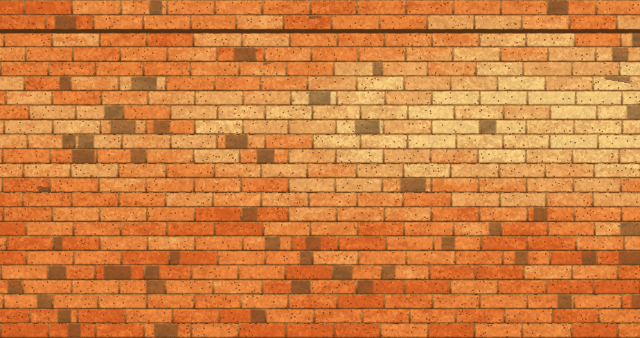
Give the GLSL for this texture, as a WebGL 2 fragment shader.

```glsl
#version 300 es
precision highp float;
// Sunlit weathered brick wall in running bond, with a projecting two-course ledge on top.
uniform vec2 u_resolution;
out vec4 fragColor;

// Lengths are fractions of the canvas height.
#define BRICK 0.1405
#define COURSE 0.04302
#define LEDGE_COURSE 0.0446
#define LEDGE_END 0.0965
#define JOINT 0.0024
#define CORNER 0.0035
#define WOBBLE 0.0009
#define EDGE_JITTER 0.05
#define BURNT_SHARE 0.15

const vec3 RED    = vec3(0.85, 0.39, 0.15);
const vec3 ORANGE = vec3(0.92, 0.52, 0.24);
const vec3 PEACH  = vec3(0.92, 0.65, 0.37);
const vec3 STRAW  = vec3(0.96, 0.79, 0.49);
const vec3 MORTAR = vec3(0.72, 0.50, 0.27);
const vec3 SHADOW = vec3(0.38, 0.21, 0.08);
const vec3 BURNT  = vec3(0.43, 0.29, 0.16);

float hash(vec2 p) {
    p = fract(p * vec2(0.1031, 0.1137));
    p += dot(p, p.yx + 33.33);
    return fract((p.x + p.y) * p.x * 97.3);
}

// Cellular noise: distance to the nearest point, and that point's random id.
vec2 cellular(vec2 p) {
    vec2 best = vec2(9.0, 0.0);
    for (int n = 0; n < 9; n++) {
        vec2 c = floor(p) + vec2(n % 3 - 1, n / 3 - 1);
        float d = distance(p, c + vec2(hash(c + 11.0), hash(c + 47.0)));
        if (d < best.x) best = vec2(d, hash(c + 83.0));
    }
    return best;
}

// Layered sines, roughly -1 to 1.
float waves(vec2 p) {
    float sum = 0.0, amp = 0.5;
    for (int i = 0; i < 4; i++) {
        sum += amp * sin(p.x + 1.7 * sin(p.y)) * cos(p.y - 0.6 * p.x);
        p = mat2(1.6, 1.2, -1.2, 1.6) * p + 2.3;
        amp *= 0.6;
    }
    return sum;
}

// Clay colour from red (0) to straw (1).
vec3 clay(float t) {
    vec3 c = mix(RED, ORANGE, smoothstep(0.0, 0.33, t));
    c = mix(c, PEACH, smoothstep(0.33, 0.62, t));
    return mix(c, STRAW, smoothstep(0.62, 0.95, t));
}

float bump(float x, float width) { return exp(-x * x / (width * width)); }

void main() {
    float px = 1.0 / u_resolution.y;
    vec2 uv = gl_FragCoord.xy / u_resolution;
    vec2 p = gl_FragCoord.xy * px;
    vec2 q = p + WOBBLE * vec2(waves(p * 90.0), waves(p.yx * 70.0 + 5.0));

    // Courses, counted downward; v is the position inside one.
    float depth = 1.0 - q.y;
    bool ledge = depth < LEDGE_END;
    float height = ledge ? LEDGE_COURSE : COURSE;
    float level = ledge ? clamp(depth / height, 0.0, 1.9999) : (depth - LEDGE_END) / height;
    float row = floor(level) + (ledge ? 0.0 : 2.0);
    float v = fract(level);

    // Bricks along the course, with uneven ends.
    float phase = 0.5 * mod(row + (ledge ? 1.0 : 0.0), 2.0) + 0.14 * (hash(vec2(row, 7.0)) - 0.3);
    float x = q.x / BRICK - phase + 40.0;
    float col = floor(x);
    if (x - col < EDGE_JITTER * hash(vec2(col, row))) col -= 1.0;
    vec2 id = vec2(col, row);
    float left = col + EDGE_JITTER * hash(id);
    float right = col + 1.0 + EDGE_JITTER * hash(id + vec2(1.0, 0.0));
    float u = (x - left) / (right - left);

    // Rounded brick outline: negative inside.
    vec2 size = vec2((right - left) * BRICK, height);
    vec2 k = abs((vec2(u, v) - 0.5) * size) - 0.5 * size + JOINT + CORNER;
    float dist = length(max(k, 0.0)) + min(max(k.x, k.y), 0.0) - CORNER;

    // Sun glow on the upper right and a pale band through the middle.
    float glow = bump(uv.x - 0.84, 0.44) * bump(uv.y - 0.70, 0.24);
    float band = bump(uv.y - 0.63, 0.21);
    float tone = 0.20 + 0.50 * glow + 0.25 * band + 0.46 * (hash(id + 3.0) - 0.5);

    // Mottling, grain and pits on the clay.
    float mottle = waves(p * vec2(32.0, 55.0) + 9.0 * hash(id + 19.0));
    vec2 grain = cellular(p * 150.0), pit = cellular(p * 85.0 + 20.0);
    vec3 color = clay(tone + 0.13 * mottle + 0.10 * (grain.y - 0.5));
    color *= 0.93 + 0.10 * grain.y + 0.04 * mottle;
    color = mix(color, SHADOW, 0.55 * step(0.83, pit.y) * (1.0 - smoothstep(0.1, 0.32, pit.x)));

    // Kiln-burnt patches across part of some bricks.
    float share = BURNT_SHARE * (1.35 - glow - 0.4 * band);
    float reach = abs(u - hash(id + 29.0)) - 0.12 - 0.16 * hash(id + 37.0);
    float burnt = step(hash(id + 53.0), share) * (1.0 - smoothstep(-0.03, 0.03, reach));
    color = mix(color, BURNT, clamp(burnt * (0.65 + 0.25 * mottle), 0.0, 0.85));

    // Lit upper edge and darker lower edge; joints shaded below each brick.
    color *= 1.0 + smoothstep(-0.005, 0.0, dist) * (v < 0.35 ? 0.05 : -0.13);
    float shade = 0.25 + 0.60 * smoothstep(0.4, 0.97, v) - 0.25 * glow + 0.25 * waves(p * 48.0);
    vec3 joint = mix(MORTAR, SHADOW, clamp(shade, 0.0, 1.0)) * (0.9 + 0.2 * grain.y);
    color = mix(color, joint, smoothstep(-px, px, dist));

    // Shadow thrown beneath the ledge.
    float lip = 2.0 * LEDGE_COURSE - JOINT;
    float under = smoothstep(lip - px, lip + px, depth) * (1.0 - smoothstep(-0.001, 0.005, depth - LEDGE_END));
    fragColor = vec4(mix(color, SHADOW * 0.85, 0.9 * under), 1.0);
}
```
